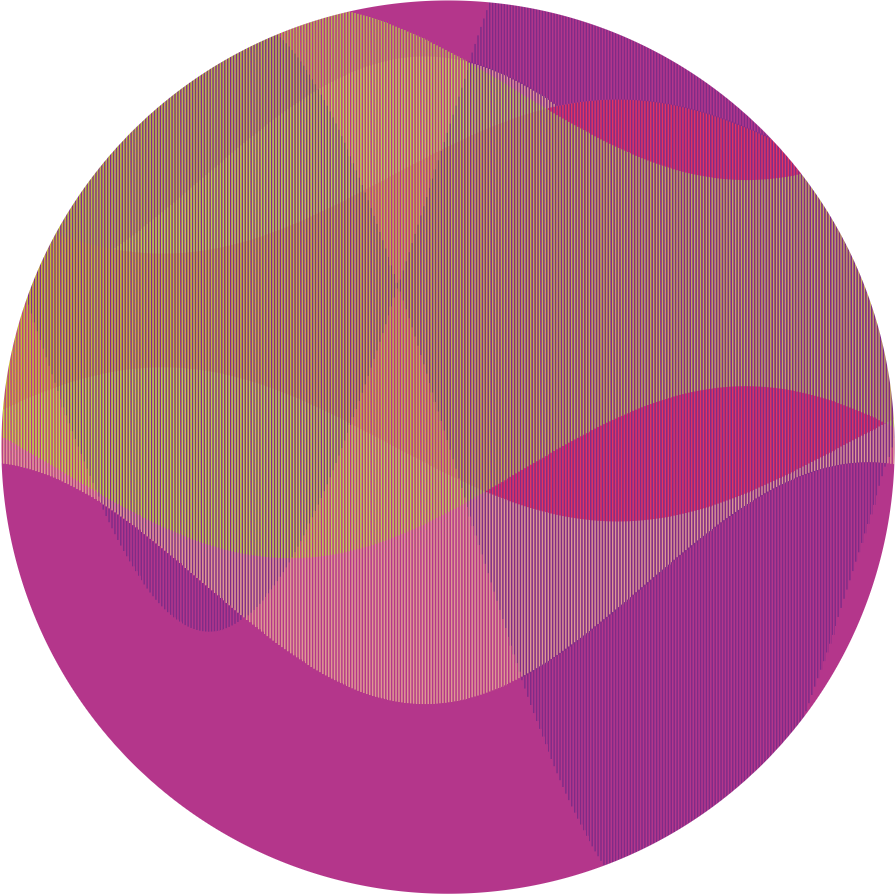
Write a three.js fragment shader that draws this background.

```glsl
// A magenta disc crossed by wavy translucent bands made of fine vertical stripes.
varying vec2 vUv;

const float TAU = 6.2831853;
const vec2 DISC_CENTER = vec2(0.5, 0.501);
const float DISC_RADIUS = 0.4985;

const float STRIPE_COUNT = 306.0;
const float PURPLE_WIDTH = 0.5;
const float WARM_WIDTH_LEFT = 0.56;
const float WARM_WIDTH_RIGHT = 0.44;
const float LIME_OPACITY = 0.75;

const vec3 WHITE = vec3(1.0);
const vec3 MAGENTA = vec3(0.706, 0.212, 0.545);
const vec3 PURPLE = vec3(0.50, 0.17, 0.53);
const vec3 PEACH = vec3(0.87, 0.60, 0.57);
const vec3 CRIMSON = vec3(0.90, 0.20, 0.38);
const vec3 LIME_LEFT = vec3(0.74, 0.89, 0.17);
const vec3 LIME_RIGHT = vec3(0.74, 0.83, 0.38);

// Waves: middle height, amplitude, x of a crest, wavelength
const vec4 PEACH_TOP = vec4(0.802, 0.135, 0.475, 0.990);
const vec4 PEACH_BASE = vec4(0.349, 0.135, 0.970, 0.990);
const vec4 CRIMSON_TOP = vec4(0.803, 0.086, 0.690, 1.016);
const vec4 CRIMSON_BASE = vec4(0.504, 0.086, 0.182, 1.016);
const vec4 LIME_TOP = vec4(0.897, 0.098, 0.326, 1.016);
const vec4 LIME_BASE = vec4(0.473, 0.096, 0.833, 1.016);
const vec4 PURPLE_RISE = vec4(0.777, 0.482, 0.715, 0.962);
const vec4 PURPLE_FALL = vec4(0.479, 0.501, 0.267, 0.962);

// Smooth step at zero across one sample of the given size
float coverage(float d, float size) {
  return clamp(0.5 + d / max(size, 1e-5), 0.0, 1.0);
}

float above(vec2 p, vec4 wave, float size) {
  float height = wave.x + wave.y * cos(TAU * (p.x - wave.z) / wave.w);
  return coverage(p.y - height, size);
}

float band(vec2 p, vec4 top, vec4 base, float size) {
  return above(p, base, size) * (1.0 - above(p, top, size));
}

// Repeating stripe averaged over the footprint of one sample
float stripeIntegral(float t, float width) {
  return floor(t) * width + min(fract(t), width);
}

float stripes(float t, float width, float footprint) {
  float h = 0.5 * footprint;
  return (stripeIntegral(t + h, width) - stripeIntegral(t - h, width)) / footprint;
}

void main() {
  vec2 p = vUv;
  float t = p.x * STRIPE_COUNT;
  float footprint = max(fwidth(t), 1e-4);
  float size = fwidth(p.y);

  // Every stripe has a flat end, so waves are read at stripe centers
  vec2 stripePoint = vec2((floor(t) + 0.5) / STRIPE_COUNT, p.y);

  // Steep purple ribbon: lies between two waves that cross
  float rise = above(stripePoint, PURPLE_RISE, size);
  vec2 fallPoint = vec2(max(stripePoint.x, PURPLE_FALL.z), p.y);
  float fall = above(fallPoint, PURPLE_FALL, size);
  float ribbon = rise + fall - 2.0 * rise * fall;
  vec3 purple = mix(MAGENTA, PURPLE, ribbon);

  // Warm bands share one set of stripes, stacked from peach to lime
  float peach = band(stripePoint, PEACH_TOP, PEACH_BASE, size);
  float crimson = band(stripePoint, CRIMSON_TOP, CRIMSON_BASE, size);
  float lime = band(stripePoint, LIME_TOP, LIME_BASE, size);
  vec3 warm = mix(MAGENTA, PEACH, peach);
  warm = mix(warm, CRIMSON, crimson);
  warm = mix(warm, mix(LIME_LEFT, LIME_RIGHT, p.x), LIME_OPACITY * lime);

  // Purple alternates with magenta alone, or fills the gaps between warm stripes
  float warmWidth = mix(WARM_WIDTH_LEFT, WARM_WIDTH_RIGHT, p.x);
  vec3 ground = mix(MAGENTA, purple, stripes(t, PURPLE_WIDTH, footprint));
  vec3 woven = mix(purple, warm, stripes(t, warmWidth, footprint));
  vec3 color = mix(ground, woven, max(peach, max(crimson, lime)));

  // Disc on white
  float edge = DISC_RADIUS - length(p - DISC_CENTER);
  gl_FragColor = vec4(mix(WHITE, color, coverage(edge, size)), 1.0);
}
```
